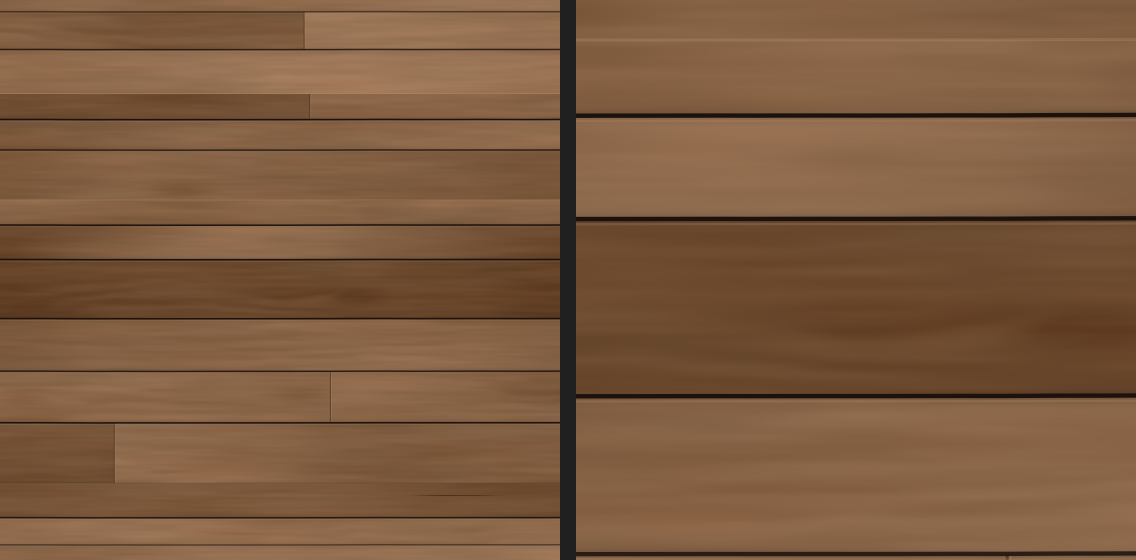
Left: the whole. Right: its middle third, enlarged.
Reproduce this texture procedurally as a Shadertoy shader.

```glsl
// Horizontal wooden planks of uneven height with dark seams and a few butt joints.
// Each plank blends three tones along its length; stretched periodic noise adds
// streaks and wavy growth lines, which bend around a few soft knots.

const int PLANKS = 14;
// Top edge of each plank, measured down from the top of the canvas.
const float topEdge[PLANKS] = float[](.021, .0885, .167, .2135, .268, .357, .402,
    .4635, .569, .663, .755, .862, .9245, .973);
// Seam strength at that edge: positive is a dark gap, negative a pale ridge.
const float seamDepth[PLANKS] = float[](.55, .8, -.6, 1., .8, -.5, 1.,
    1., 1., .85, 1., .08, .9, .5);
// Position of the butt joint along the plank, 0 for none.
const float jointX[PLANKS] = float[](.543, 0., .553, 0., 0., 0., 0.,
    0., 0., .59, .204, 0., 0., 0.);
// Brightness at the left, middle and right; a joint splits left from the rest.
const vec3 tones[PLANKS] = vec3[](
    vec3(.49, .60, .56), vec3(.56, .61, .59), vec3(.44, .52, .53), vec3(.48, .54, .57),
    vec3(.52, .54, .51), vec3(.53, .54, .53), vec3(.43, .58, .44), vec3(.40, .42, .40),
    vec3(.50, .55, .53), vec3(.54, .55, .52), vec3(.45, .55, .50), vec3(.47, .49, .45),
    vec3(.57, .60, .57), vec3(.53, .56, .60));
const vec2 knots[4] = vec2[](vec2(.32, .34), vec2(.045, .71), vec2(.53, .705), vec2(.64, .53));

float hash(vec2 p) {
    vec3 q = fract(vec3(p.xyx) * .1031);
    q += dot(q, q.yzx + 33.33);
    return fract((q.x + q.y) * q.z);
}

// Value noise that repeats along x after the given period.
float noise(vec2 p, float period) {
    vec2 i = floor(p), f = fract(p);
    f = f * f * (3. - 2. * f);
    float x0 = mod(i.x, period), x1 = mod(i.x + 1., period);
    return mix(mix(hash(vec2(x0, i.y)), hash(vec2(x1, i.y)), f.x),
               mix(hash(vec2(x0, i.y + 1.)), hash(vec2(x1, i.y + 1.)), f.x), f.y);
}

// Four octaves, centred on zero.
float fbm(vec2 p, float period) {
    float sum = 0., amp = .5;
    for (int i = 0; i < 4; i++) {
        sum += amp * (noise(p, period) - .5);
        p = p * 2. + vec2(0., 17.3);
        period *= 2.;
        amp *= .5;
    }
    return sum;
}

// Antialiased line coverage for a distance and a half width.
float line(float dist, float halfWidth, float px) {
    return clamp((halfWidth - abs(dist)) / px + .5, 0., 1.);
}

void mainImage(out vec4 fragColor, in vec2 fragCoord) {
    vec2 uv = fragCoord / iResolution.xy;
    float x = uv.x, y = 1. - uv.y, px = 1. / iResolution.y;

    // Find the plank and gather the seams, wrapping from bottom to top.
    int plank = PLANKS - 1;
    float gap = 0., ridge = 0., shade = 0.;
    float wobble = .0012 * fbm(vec2(x * 6., 3.), 6.);
    for (int i = 0; i < PLANKS; i++) {
        if (y >= topEdge[i]) plank = i;
        float d = y - topEdge[i] + wobble;
        d -= round(d);
        float depth = max(seamDepth[i], 0.);
        gap = max(gap, depth * line(d, .0013, px));
        ridge = max(ridge, .4 * depth * line(d - .0031, .0007, px));
        ridge = max(ridge, max(-seamDepth[i], 0.) * line(d, .0009, px));
        shade = max(shade, depth * exp(-abs(d) / .004));
    }

    // Broad tone along the plank.
    vec3 t = tones[plank];
    float joint = jointX[plank];
    float tone = x < .5 ? mix(t.x, t.y, smoothstep(0., .5, x))
                        : mix(t.y, t.z, smoothstep(.5, 1., x));
    if (joint > 0.) tone = mix(t.x, mix(t.y, t.z, smoothstep(joint, 1., x)),
                               smoothstep(-px, px, x - joint));

    // Knots darken the wood and push the growth lines aside.
    float knot = 0.;
    for (int i = 0; i < 4; i++) {
        vec2 q = vec2(x, y) - knots[i];
        q.x -= round(q.x);
        q /= vec2(.05, .015);
        knot += exp(-dot(q, q));
    }

    // Grain: cloudy bands, wavy growth lines and fine streaks.
    float seed = float(plank) * 7.31 + (x < joint ? 41. : 0.);
    float cloud = fbm(vec2(x * 3., y * 16. + seed), 3.);
    float streak = fbm(vec2(x * 4., y * 70. + seed), 4.);
    float fine = noise(vec2(x * 14., y * 230. + seed), 14.) - .5;
    float figure = sin(y * 260. + 22. * cloud + 5. * knot + seed);
    float figureArea = smoothstep(-.1, .25, fbm(vec2(x * 4., y * 9. + seed + 50.), 4.));
    tone += .11 * cloud + .07 * streak + .022 * fine + .014 * figure * figureArea - .045 * knot;

    // Brightness to wood colour, with a slight drift between red and olive.
    vec3 color = vec3(.53, .388, .272) + (tone - .53) * vec3(1., .92, .85);
    color += vec3(.02, -.012, -.02) * fbm(vec2(x * 5., y * 40. + seed + 90.), 5.);

    // Butt joint: a thin dark line with a pale edge.
    if (joint > 0.) {
        color = mix(color, vec3(.27, .17, .11), .65 * line(x - joint, .0009, px));
        color = mix(color, vec3(.68, .53, .40), .35 * line(x - joint - .002, .0007, px));
    }

    // Short split in the lower right, then the seams.
    float split = smoothstep(.72, .79, x) * (1. - smoothstep(.84, .91, x));
    color = mix(color, vec3(.2, .12, .08), .6 * split * line(y - .885 + wobble, .0008, px));
    color *= 1. - .16 * shade;
    color = mix(color, vec3(.69, .55, .42), .7 * ridge);
    color = mix(color, vec3(.11, .07, .05), gap);
    fragColor = vec4(color, 1.);
}
```
